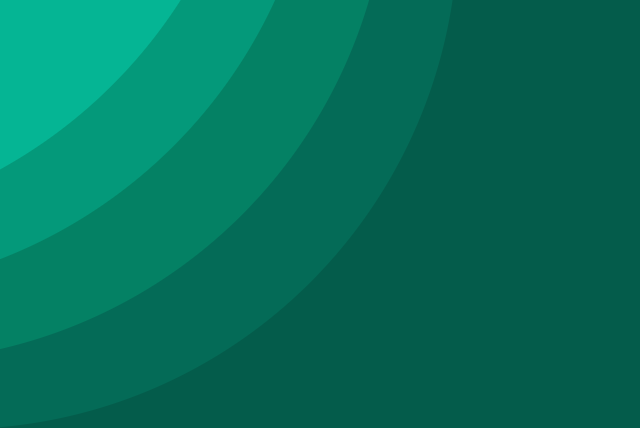
A WebGL 1 fragment shader for this background:

```glsl
precision highp float;

uniform vec2 u_resolution;

const float ASPECT = 1.5;
const float DISC_RADIUS = 1.1766;

const vec3 DEEP_GREEN = vec3(0.016, 0.361, 0.294);
const vec3 PINE = vec3(0.016, 0.420, 0.341);
const vec3 JADE = vec3(0.016, 0.506, 0.392);
const vec3 EMERALD = vec3(0.016, 0.600, 0.478);
const vec3 MINT = vec3(0.020, 0.710, 0.580);

// Signed distance to a circle, negative inside
float circleDistance(vec2 point, vec2 center, float radius) {
    return length(point - center) - radius;
}

// Paints a smooth-edged disc over a base colour
vec3 paintDisc(vec3 base, vec3 color, vec2 point, vec2 center, float pixel) {
    float edge = circleDistance(point, center, DISC_RADIUS);
    float coverage = clamp(0.5 - edge / pixel, 0.0, 1.0);
    return mix(base, color, coverage);
}

void main() {
    // Height is one unit, width is ASPECT units
    vec2 point = gl_FragCoord.xy / u_resolution * vec2(ASPECT, 1.0);
    float pixel = 1.0 / u_resolution.y;

    // Equal discs stacked toward the upper left corner
    vec3 color = DEEP_GREEN;
    color = paintDisc(color, PINE, point, vec2(-0.103, 1.174), pixel);
    color = paintDisc(color, JADE, point, vec2(-0.264, 1.331), pixel);
    color = paintDisc(color, EMERALD, point, vec2(-0.424, 1.492), pixel);
    color = paintDisc(color, MINT, point, vec2(-0.567, 1.635), pixel);

    gl_FragColor = vec4(color, 1.0);
}
```
